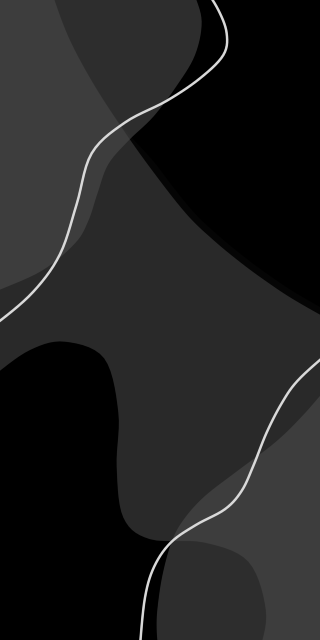
This background is drawn by a WebGL 2 fragment shader. Its source:

```glsl
#version 300 es
precision highp float;
// Overlapping soft grey sheets on black, with two pale flowing lines.
// Every outline is a Catmull-Rom spline; its signed distance gives both
// the filled sides and the thin strokes. Grid: 384 x 768, y runs downward.

uniform vec2 u_resolution;
out vec4 fragColor;

const int N = 14;      // spline knots, the outer two only steer the ends
const int STEPS = 7;   // straight pieces per span
const vec2 GRID = vec2(384.0, 768.0);

const vec3 SHEET = vec3(0.16);
const vec3 FRINGE = vec3(0.018);
const vec3 VEIL = vec3(0.285);
const vec3 LINE = vec3(0.85);
const float VEIL_ALPHA = 0.625;

// Outlines of the sheet
const vec2 DIAGONAL[N] = vec2[N](
  vec2(50, -50), vec2(62, -10), vec2(82, 44), vec2(110, 97), vec2(144, 150),
  vec2(180, 201), vec2(223, 256), vec2(256, 288), vec2(290, 316),
  vec2(320, 338), vec2(350, 358), vec2(392, 382), vec2(430, 402), vec2(470, 422));
const vec2 HOLLOW[N] = vec2[N](
  vec2(-50, 485), vec2(-8, 451), vec2(36, 420), vec2(78, 410), vec2(125, 430),
  vec2(142, 495), vec2(140, 560), vec2(148, 621), vec2(180, 647),
  vec2(245, 651), vec2(298, 674), vec2(319, 732), vec2(312, 780), vec2(300, 820));

// Outlines of the two translucent veils
const vec2 UPPER_VEIL[N] = vec2[N](
  vec2(222, -40), vec2(233, -8), vec2(242, 26), vec2(234, 66), vec2(212, 103),
  vec2(184, 140), vec2(155, 168), vec2(130, 197), vec2(117, 232),
  vec2(106, 265), vec2(90, 292), vec2(50, 325), vec2(-8, 351), vec2(-50, 370));
const vec2 LOWER_VEIL[N] = vec2[N](
  vec2(470, 380), vec2(430, 425), vec2(392, 466), vec2(362, 500), vec2(330, 531),
  vec2(285, 565), vec2(245, 596), vec2(220, 624), vec2(206, 650),
  vec2(195, 690), vec2(189, 730), vec2(188, 755), vec2(190, 780), vec2(194, 820));

// Pale lines
const vec2 UPPER_LINE[N] = vec2[N](
  vec2(225, -38), vec2(244, -16), vec2(262, 12), vec2(272, 40), vec2(268, 66),
  vec2(240, 94), vec2(200, 121), vec2(150, 147), vec2(110, 184),
  vec2(92, 245), vec2(72, 305), vec2(40, 350), vec2(-4, 388), vec2(-40, 412));
const vec2 LOWER_LINE[N] = vec2[N](
  vec2(430, 394), vec2(392, 425), vec2(357, 457), vec2(338, 484), vec2(320, 519),
  vec2(304, 559), vec2(290, 589), vec2(270, 611), vec2(235, 630),
  vec2(205, 651), vec2(185, 680), vec2(174, 717), vec2(168, 775), vec2(166, 810));

vec2 catmullRom(vec2 a, vec2 b, vec2 c, vec2 d, float t) {
  return b + 0.5 * t * (c - a + t * (2.0 * a - 5.0 * b + 4.0 * c - d
           + t * (3.0 * (b - c) + d - a)));
}

// Signed distance to a spline, positive on the right-hand side of its travel
float splineDistance(vec2 p, vec2 knots[N]) {
  float nearest = 1e9;
  float side = 1.0;
  vec2 from = knots[1];
  for (int i = 1; i < N - 2; i++) {
    for (int s = 1; s <= STEPS; s++) {
      vec2 to = catmullRom(knots[i - 1], knots[i], knots[i + 1], knots[i + 2],
                           float(s) / float(STEPS));
      vec2 along = to - from;
      vec2 rel = p - from;
      vec2 gap = rel - along * clamp(dot(rel, along) / dot(along, along), 0.0, 1.0);
      float d = dot(gap, gap);
      if (d < nearest) {
        nearest = d;
        side = along.x * rel.y - along.y * rel.x;
      }
      from = to;
    }
  }
  return sqrt(nearest) * (side < 0.0 ? -1.0 : 1.0);
}

// Soft coverage of the positive side of a distance
float cover(float d, float soft) {
  return smoothstep(-soft, soft, d);
}

float stroke(vec2 p, vec2 knots[N], float halfWidth, float soft) {
  return cover(halfWidth - abs(splineDistance(p, knots)), soft);
}

void main() {
  vec2 p = gl_FragCoord.xy / u_resolution * GRID;
  p.y = GRID.y - p.y;
  float soft = 0.65 * GRID.x / u_resolution.x;

  // Dark sheet with a faint fringe along its diagonal edge
  float diagonal = splineDistance(p, DIAGONAL);
  float aboveHollow = cover(-splineDistance(p, HOLLOW), soft);
  float fringeWidth = 8.0 * smoothstep(140.0, 200.0, p.y);
  vec3 color = FRINGE * cover(diagonal + fringeWidth, soft) * aboveHollow
             * step(140.0, p.y);
  color = mix(color, SHEET, cover(diagonal, soft) * aboveHollow);

  // Translucent veils
  float veil = max(cover(splineDistance(p, UPPER_VEIL), soft),
                   cover(-splineDistance(p, LOWER_VEIL), soft));
  color = mix(color, VEIL, VEIL_ALPHA * veil);

  // Flowing lines
  float lines = max(stroke(p, UPPER_LINE, 1.5, soft), stroke(p, LOWER_LINE, 1.5, soft));
  fragColor = vec4(mix(color, LINE, lines), 1.0);
}
```
